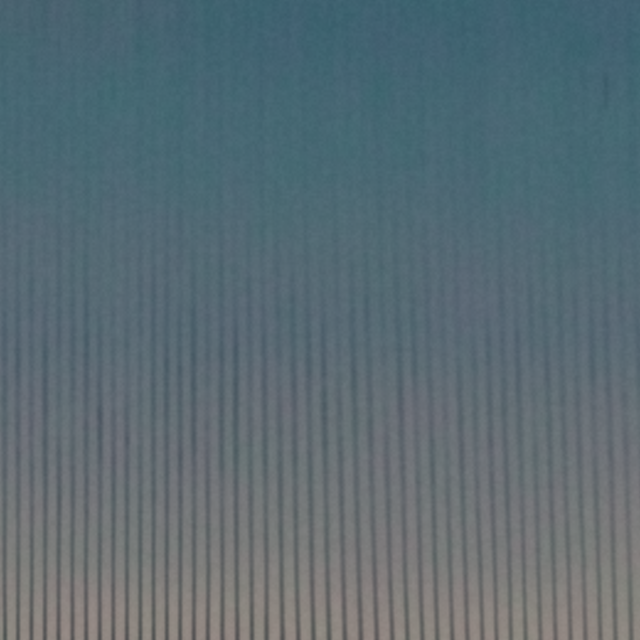
A WebGL 1 fragment shader for this texture:

```glsl
precision highp float;
// Ribbed sheet: about 44 thin dark vertical grooves over a teal to warm grey fade.
// Grooves widen in pitch and lean to the right, and melt away towards the top;
// value noise adds blotches, streaks and grain.
uniform vec2 u_resolution;

float hash(vec2 p) {
  p = fract(p * vec2(0.1031, 0.1137));
  p += dot(p, p.yx + 33.33);
  return fract((p.x + p.y) * p.x * 17.0);
}

float noise(vec2 p) {
  vec2 i = floor(p), f = fract(p);
  f = f * f * (3.0 - 2.0 * f);
  return mix(mix(hash(i), hash(i + vec2(1.0, 0.0)), f.x),
             mix(hash(i + vec2(0.0, 1.0)), hash(i + 1.0), f.x), f.y);
}

// Noise centred on zero, from -1 to 1
float wobble(vec2 p) { return 2.0 * noise(p) - 1.0; }

vec3 fade(float y) {
  vec3 c = mix(vec3(0.56, 0.53, 0.505), vec3(0.485, 0.485, 0.48), smoothstep(0.0, 0.16, y));
  c = mix(c, vec3(0.415, 0.445, 0.467), smoothstep(0.1, 0.36, y));
  c = mix(c, vec3(0.35, 0.42, 0.46), smoothstep(0.32, 0.52, y));
  c = mix(c, vec3(0.28, 0.41, 0.452), smoothstep(0.53, 0.8, y));
  return mix(c, vec3(0.25, 0.385, 0.44), smoothstep(0.78, 1.0, y));
}

void main() {
  vec2 uv = gl_FragCoord.xy / u_resolution;

  // Background fade with an uneven, blotchy boundary
  float patches = wobble(uv * vec2(5.0, 6.0) + 3.0);
  float level = uv.y + 0.03 * patches + 0.04 * (uv.x - 0.5) * smoothstep(0.3, 0.7, uv.y);
  vec3 color = fade(level);

  // Groove coordinate: pitch grows rightwards, the right half leans
  float x = uv.x + 0.03 * (uv.y - 0.35) * smoothstep(0.25, 0.65, uv.x);
  x += 0.0008 * wobble(vec2(uv.x * 24.0, uv.y * 9.0));
  float ribs = 48.0 * x - 3.9 * x * x - 0.35;
  ribs += 0.2 * cos(10.1 * (x - 0.36)) * smoothstep(0.0, 0.3, x);
  float id = floor(ribs + 0.5);
  float d = abs(ribs - id);
  float blur = mix(0.25, 0.36, smoothstep(0.05, 0.4, uv.y)) + 24.0 / u_resolution.x;
  float groove = 1.0 - smoothstep(0.0, blur, d);

  // Depth of each groove: strong at the foot, broken and fainter upwards
  float depth = 0.14 * exp(-uv.y * 8.0) + 0.043 * (1.0 - smoothstep(0.25, 0.75, uv.y)) + 0.007;
  depth *= mix(1.15, 0.8, smoothstep(0.3, 0.9, uv.x));
  float breaks = noise(vec2(id * 7.3, uv.y * 9.0)) + 0.5 * noise(vec2(id * 3.7, uv.y * 45.0));
  depth *= mix(1.0, 0.25 + breaks, smoothstep(0.05, 0.4, uv.y));
  color -= groove * depth * vec3(1.1, 0.95, 0.84);

  // Soft sheen on the crests between grooves
  color += 0.008 * smoothstep(0.2, 0.5, d) * (1.0 - smoothstep(0.1, 0.5, uv.y));

  // Reddish streaks near the upper left and faint ones elsewhere
  float streak = wobble(vec2(uv.x * 70.0, uv.y * 2.5));
  float corner = smoothstep(0.84, 1.0, uv.y) * (1.0 - smoothstep(0.1, 0.45, uv.x));
  color += streak * (0.006 + 0.018 * corner) * vec3(1.0, 0.7, 0.7);
  color += corner * vec3(0.04, 0.005, 0.0);

  // Colour blotches: pinkish against greenish
  float tint = wobble(uv * vec2(22.0, 14.0)) + 0.6 * wobble(uv * 47.0 + 9.0);
  color += tint * vec3(0.011, -0.003, 0.004);

  // Small dark scuff high on the right
  vec2 scuff = (uv - vec2(0.947, 0.86)) / vec2(0.005, 0.03);
  color -= 0.04 * exp(-dot(scuff, scuff));

  // Fine grain
  float grain = wobble(uv * 260.0) + 0.8 * wobble(uv * 130.0 + 20.0);
  color += 0.010 * grain;

  gl_FragColor = vec4(clamp(color, 0.0, 1.0), 1.0);
}
```
